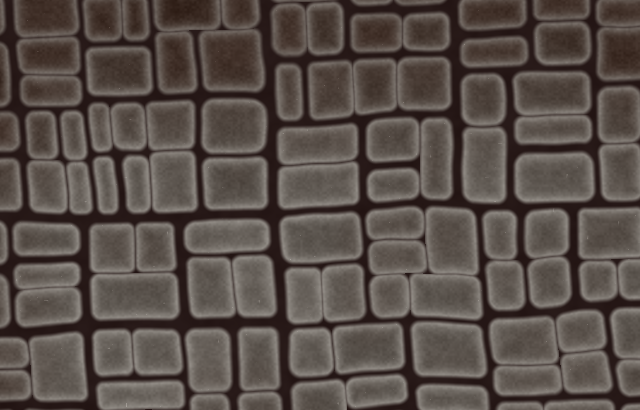
Reproduce this pattern procedurally as a WebGL 1 fragment shader.

```glsl
precision highp float;
// Irregular paving of rounded, pale-rimmed stone blocks with dark maroon joints.
uniform vec2 u_resolution;

float hash(vec2 p) {
  return fract(sin(dot(p, vec2(127.1, 311.7))) * 43758.5453);
}

float noise(vec2 p) {
  vec2 i = floor(p), f = fract(p);
  f = f * f * (3.0 - 2.0 * f);
  return mix(mix(hash(i), hash(i + vec2(1.0, 0.0)), f.x),
             mix(hash(i + vec2(0.0, 1.0)), hash(i + 1.0), f.x), f.y);
}

float fbm(vec2 p) {
  return 0.55 * noise(p) + 0.3 * noise(p * 2.1 + 7.3) + 0.15 * noise(p * 4.3 + 3.1);
}

float roundBox(vec2 p, vec2 halfSize, float radius) {
  vec2 q = abs(p) - halfSize + radius;
  return length(max(q, 0.0)) + min(max(q.x, q.y), 0.0) - radius;
}

// Splits the plane again and again; returns (distance to block edge, block id).
vec2 blocks(vec2 p) {
  vec2 lo = vec2(-0.12, -0.14), hi = vec2(1.75, 1.1);
  vec2 gapLo = vec2(0.01), gapHi = vec2(0.01);
  float id = 1.0;
  for (int level = 0; level < 11; level++) {
    vec2 size = hi - lo;
    if (size.x * size.y < mix(0.017, 0.038, hash(vec2(id, 1.7)))) break;

    bool across = size.x > size.y * mix(0.8, 1.35, hash(vec2(id, 5.3)));
    vec2 axis = across ? vec2(1.0, 0.0) : vec2(0.0, 1.0);
    vec2 cut = mix(lo, hi, mix(0.37, 0.63, hash(vec2(id, 9.1))));

    // Early cuts make wide joints; late ones are either wide or just touching.
    float h = hash(vec2(id, 3.9));
    float late = h < 0.6 ? mix(-0.001, 0.002, h / 0.6) : mix(0.005, 0.011, h * 2.5 - 1.5);
    float gap = level < 5 ? mix(0.006, 0.013, h) : late;

    float upper = step(0.0, dot(p - cut, axis));
    lo = mix(lo, cut, axis * upper);
    gapLo = mix(gapLo, vec2(gap), axis * upper);
    hi = mix(hi, cut, axis * (1.0 - upper));
    gapHi = mix(gapHi, vec2(gap), axis * (1.0 - upper));
    id = id * 2.0 + upper;
  }
  lo += gapLo;
  hi -= gapHi;
  vec2 halfSize = 0.5 * (hi - lo);
  float radius = min(mix(0.018, 0.03, hash(vec2(id, 2.2))), 0.7 * min(halfSize.x, halfSize.y));
  return vec2(roundBox(p - 0.5 * (lo + hi), halfSize, radius), id);
}

void main() {
  vec2 p = gl_FragCoord.xy / u_resolution.y;

  // Leaning courses with gently wavering edges.
  vec2 q = p + vec2(0.05 * p.y, -0.03 * p.x);
  q += 0.02 * (vec2(noise(p * 4.0), noise(p * 4.0 + 31.0)) - 0.5);
  q += 0.005 * (vec2(noise(p * 17.0), noise(p * 17.0 + 53.0)) - 0.5);
  vec2 block = blocks(q);
  float d = block.x;

  // Stone face: grey, turning deep brown towards the top, the left and in stains.
  float tint = hash(vec2(block.y, 6.6));
  float stain = smoothstep(0.5, 1.0, p.y) * (0.45 + 0.6 * fbm(p * 4.0) + 0.6 * tint);
  stain += 0.25 * smoothstep(0.45, 0.75, fbm(p * 3.0 + 11.0));
  stain += 0.35 * (1.0 - smoothstep(0.0, 0.2, p.x));
  stain = clamp(stain, 0.0, 1.0);
  vec3 face = mix(vec3(0.37, 0.345, 0.32), vec3(0.225, 0.16, 0.13), stain);
  face += 0.05 * (tint - 0.5) + 0.06 * (fbm(p * 9.0 + 5.0) - 0.5);

  // Pale worn rim, a soft band that fades inwards.
  vec3 rim = mix(vec3(0.56, 0.54, 0.515), vec3(0.44, 0.405, 0.38), stain);
  float depth = max(-d - 0.004, 0.0);
  vec3 stone = mix(face, rim, exp(-pow(depth / 0.0135, 1.3)));

  // Mottling, fine grain and sparse pale specks.
  stone += 0.06 * (fbm(p * 45.0) - 0.5) + 0.045 * (noise(p * 170.0) - 0.5);
  stone += 0.13 * smoothstep(0.965, 1.0, noise(p * 120.0 + 19.0));

  vec3 joint = vec3(0.145, 0.09, 0.085) + 0.04 * (fbm(p * 25.0) - 0.5);
  vec3 color = mix(stone, joint, smoothstep(-0.007, 0.007, d));
  gl_FragColor = vec4(color, 1.0);
}
```
